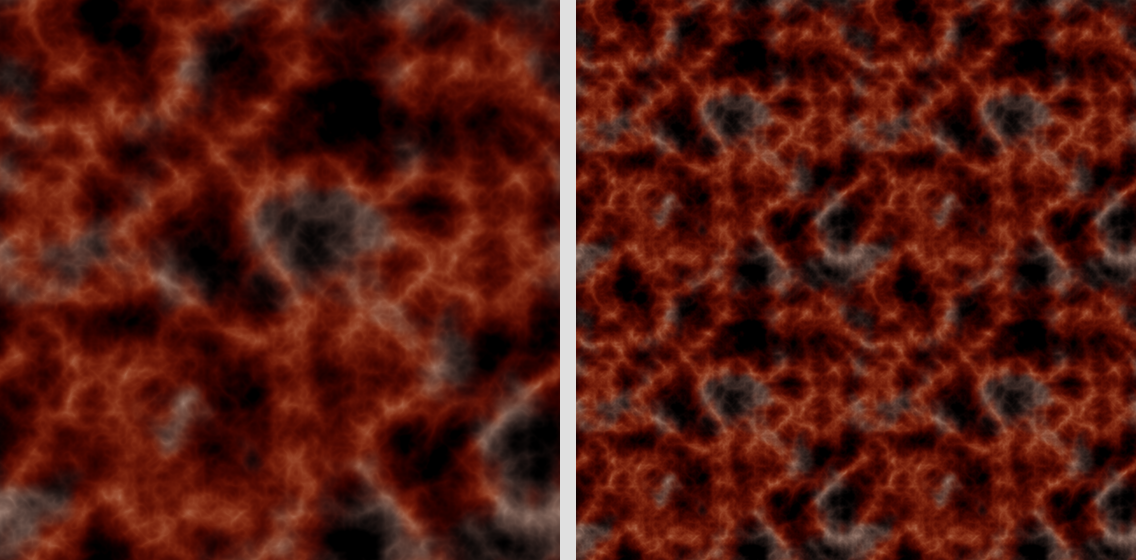
Left: one tile. Right: repeated 2 by 2.
Reproduce this texture procedurally as a WebGL 1 fragment shader.

```glsl
precision highp float;
// Seamless smouldering red clouds: glowing ridged veins around dark hollows, with ashy patches.

uniform vec2 u_resolution;

const float VEIN_CELLS = 5.0;      // coarsest vein cells across the tile
const float ASH_CELLS = 4.0;       // coarsest ash cells across the tile
const float VEIN_SOFTNESS = 0.012; // rounds off the vein crests
const float HOLLOW_DEPTH = 0.66;   // turbulence at which the glow dies out
const vec3 GLOW_COLOR = vec3(0.69, 0.45, 0.36);
const vec3 GLOW_FALLOFF = vec3(1.0, 3.2, 5.0); // green and blue fade first
const vec3 ASH_COLOR = vec3(0.62, 0.52, 0.48);
const float ASH_START = 0.02;
const float ASH_FULL = 0.48;
const float ASH_STRENGTH = 0.85;
const float TAU = 6.2831853;

float hash(vec2 cell, float seed) {
  vec3 p = fract(vec3(cell.xyx + seed * 7.31) * vec3(0.1031, 0.1030, 0.0973));
  p += dot(p, p.yzx + 33.33);
  return fract((p.x + p.y) * p.z);
}

// Slope contribution of one lattice corner; cells wrap at the period.
float corner(vec2 cell, vec2 offset, float period, float seed) {
  float angle = TAU * hash(mod(cell, period), seed);
  return dot(vec2(cos(angle), sin(angle)), offset);
}

// Gradient noise that repeats every "period" cells.
float wrappedNoise(vec2 p, float period, float seed) {
  vec2 cell = floor(p);
  vec2 f = p - cell;
  vec2 fade = f * f * f * (f * (f * 6.0 - 15.0) + 10.0);
  vec2 right = vec2(1.0, 0.0);
  vec2 up = vec2(0.0, 1.0);
  float low = mix(corner(cell, f, period, seed),
                  corner(cell + right, f - right, period, seed), fade.x);
  float high = mix(corner(cell + up, f - up, period, seed),
                   corner(cell + 1.0, f - 1.0, period, seed), fade.x);
  return mix(low, high, fade.y);
}

// Folded octaves: near zero along the veins, large inside the hollows.
float turbulence(vec2 uv) {
  float sum = 0.0;
  float amplitude = 1.0;
  float period = VEIN_CELLS;
  for (int i = 0; i < 5; i++) {
    float seed = float(i) + 1.0;
    // Shift each octave so that the lattices do not line up.
    float n = wrappedNoise(uv * period + seed * vec2(0.37, 0.61), period, seed);
    sum += amplitude * sqrt(n * n + VEIN_SOFTNESS * VEIN_SOFTNESS);
    amplitude *= 0.5;
    period *= 2.0;
  }
  return sum;
}

// Broad cloudy cover of the ash.
float ashCover(vec2 uv) {
  float sum = 0.0;
  float amplitude = 1.0;
  float period = ASH_CELLS;
  for (int i = 0; i < 4; i++) {
    float seed = float(i) + 11.0;
    sum += amplitude * wrappedNoise(uv * period + seed * vec2(0.43, 0.29), period, seed);
    amplitude *= 0.5;
    period *= 2.0;
  }
  return ASH_STRENGTH * smoothstep(ASH_START, ASH_FULL, sum);
}

void main() {
  vec2 uv = gl_FragCoord.xy / u_resolution;
  float heat = clamp(1.0 - turbulence(uv) / HOLLOW_DEPTH, 0.0, 1.0);
  vec3 glow = GLOW_COLOR * pow(vec3(heat), GLOW_FALLOFF);
  vec3 ash = ASH_COLOR * pow(heat, 1.3);
  gl_FragColor = vec4(mix(glow, ash, ashCover(uv)), 1.0);
}
```
